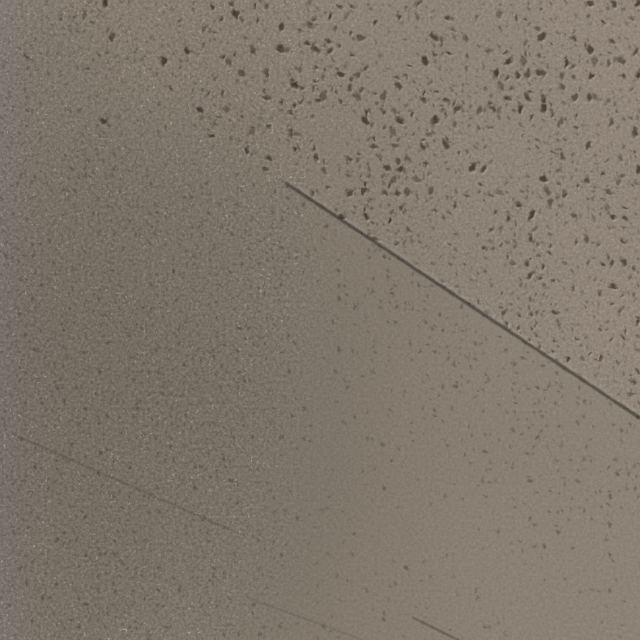
This texture is drawn by a Shadertoy shader. Its source:

```glsl
vec2 hash2(vec2 p) {
    vec3 q = fract(p.xyx * vec3(0.1031, 0.1030, 0.0973));
    q += dot(q, q.yzx + 33.33);
    return fract((q.xx + q.yz) * q.zy);
}

float gradientNoise(vec2 p) {
    vec2 cell = floor(p), f = fract(p);
    vec2 s = f * f * f * (f * (f * 6.0 - 15.0) + 10.0);
    vec2 o = vec2(1.0, 0.0);
    float a = dot(hash2(cell) * 2.0 - 1.0, f);
    float b = dot(hash2(cell + o) * 2.0 - 1.0, f - o);
    float c = dot(hash2(cell + o.yx) * 2.0 - 1.0, f - o.yx);
    float d = dot(hash2(cell + 1.0) * 2.0 - 1.0, f - 1.0);
    return mix(mix(a, b, s.x), mix(c, d, s.x), s.y);
}

// Randomly turned, ragged oval pits, at most one per cell
float pits(vec2 uv, float cells, float density, float size) {
    vec2 p = uv * cells;
    p += 0.25 * vec2(gradientNoise(p * 2.3), gradientNoise(p * 2.3 + 41.0));
    vec2 cell = floor(p);
    float blur = 0.06 + 0.8 * cells / iResolution.y;
    float result = 0.0;
    for (int y = -1; y <= 1; y++) {
        for (int x = -1; x <= 1; x++) {
            vec2 id = cell + vec2(x, y);
            vec2 rnd = hash2(id + cells);
            vec2 pick = hash2(id + cells + 71.0);
            vec2 q = p - id - 0.1 - 0.8 * rnd;
            float angle = 1.2 + 2.4 * (pick.y - 0.5);
            vec2 axis = vec2(cos(angle), -sin(angle));
            q = vec2(dot(q, axis) * 0.6, dot(q, vec2(-axis.y, axis.x)));
            float radius = size * mix(0.5, 1.3, rnd.y * rnd.y);
            float shape = 1.0 - smoothstep(-blur, blur, length(q) - radius);
            result = max(result, shape * step(pick.x, density) * mix(0.45, 1.0, rnd.x));
        }
    }
    return result;
}

// Thin crease along a segment, fading at both ends
float seam(vec2 p, vec2 a, vec2 b, float width) {
    vec2 ab = b - a;
    float t = dot(p - a, ab) / dot(ab, ab);
    float dist = length(p - a - ab * clamp(t, 0.0, 1.0));
    dist += 0.0014 * gradientNoise(p * 70.0);
    float blur = 0.0012 + 0.7 / iResolution.y;
    float ends = smoothstep(-0.01, 0.04, t) * smoothstep(1.01, 0.9, t);
    return ends * (1.0 - smoothstep(width - blur, width + blur, dist));
}

void mainImage(out vec4 fragColor, in vec2 fragCoord) {
    vec2 uv = fragCoord / iResolution.xy;

    // Raised slab: hard edge on the right, gradual transition on the left
    float edge = dot(uv - vec2(0.447, 0.7135), vec2(0.551, 0.835));
    float hardness = smoothstep(0.39, 0.46, uv.x);
    float slab = mix(smoothstep(-0.11, 0.09, edge), smoothstep(-0.001, 0.001, edge), hardness);

    // Broad shadow on the left, warm grey elsewhere
    vec2 q = (uv - vec2(0.22, 0.39)) * vec2(2.2, 1.5);
    float tone = 0.556 - 0.092 * exp(-dot(q, q)) + 0.012 * slab;
    tone -= 0.018 * (1.0 - smoothstep(0.0, 0.3, uv.x));
    tone += 0.01 * gradientNoise(uv * 5.0);
    vec3 color = tone * vec3(1.0, 0.925, 0.835);
    color += vec3(-0.002, 0.004, 0.022) * exp(-uv.x * 28.0);

    // Sandy grain, strongest on the shaded left
    float rough = 1.0 - smoothstep(0.4, 0.56, uv.x + 0.16 * (0.5 - uv.y));
    float grain = gradientNoise(uv * 190.0) + 0.8 * gradientNoise(uv * 330.0 + 9.0);
    color += grain * mix(0.042, 0.085, max(rough, 0.6 * slab));
    float flecks = smoothstep(0.2, 0.5, gradientNoise(uv * 215.0 + 30.0));
    flecks *= smoothstep(-0.25, 0.3, gradientNoise(uv * 38.0 + 17.0));
    color += flecks * 0.13 * max(rough, 0.35 * slab);

    // Fine brown specks across the lower surface
    float patchy = smoothstep(-0.35, 0.35, gradientNoise(uv * 9.0 + 4.0));
    float nearEdge = smoothstep(-0.32, -0.05, edge) * smoothstep(0.46, 0.56, uv.x);
    float speckDensity = mix(0.1, 0.4, max(rough, nearEdge)) * (0.5 + patchy);
    float specks = pits(uv, 88.0, speckDensity, 0.17);
    color *= 1.0 - specks * vec3(0.27, 0.28, 0.3) * mix(0.8, 1.0, nearEdge);

    // Large pits in the slab with lit lower rims
    float pitDensity = slab * mix(0.22, 0.5, smoothstep(0.25, 0.48, uv.x)) * (0.55 + 0.7 * patchy);
    float pitSize = mix(0.14, 0.2, smoothstep(0.4, 0.9, uv.y));
    float holes = pits(uv, 54.0, pitDensity, pitSize);
    float rims = pits(uv + vec2(-0.002, 0.003), 54.0, pitDensity, pitSize);
    color += 0.075 * max(rims - holes, 0.0);
    color *= 1.0 - holes * vec3(0.48, 0.51, 0.54);

    // Slab edge with a pale lip, then faint seams below
    vec2 start = vec2(0.436, 0.721), end = vec2(1.06, 0.307);
    color += 0.03 * seam(uv - vec2(0.002, 0.005), start, end, 0.0025);
    color *= 1.0 - 0.38 * seam(uv, start, end, 0.0025);
    color *= 1.0 - 0.14 * seam(uv, vec2(0.02, 0.322), vec2(0.385, 0.161), 0.0016);
    color *= 1.0 - 0.11 * seam(uv, vec2(0.38, 0.069), vec2(0.58, -0.005), 0.0013);
    color *= 1.0 - 0.26 * seam(uv, vec2(0.643, 0.036), vec2(0.74, -0.012), 0.0016);

    fragColor = vec4(clamp(color, 0.0, 1.0), 1.0);
}
```
